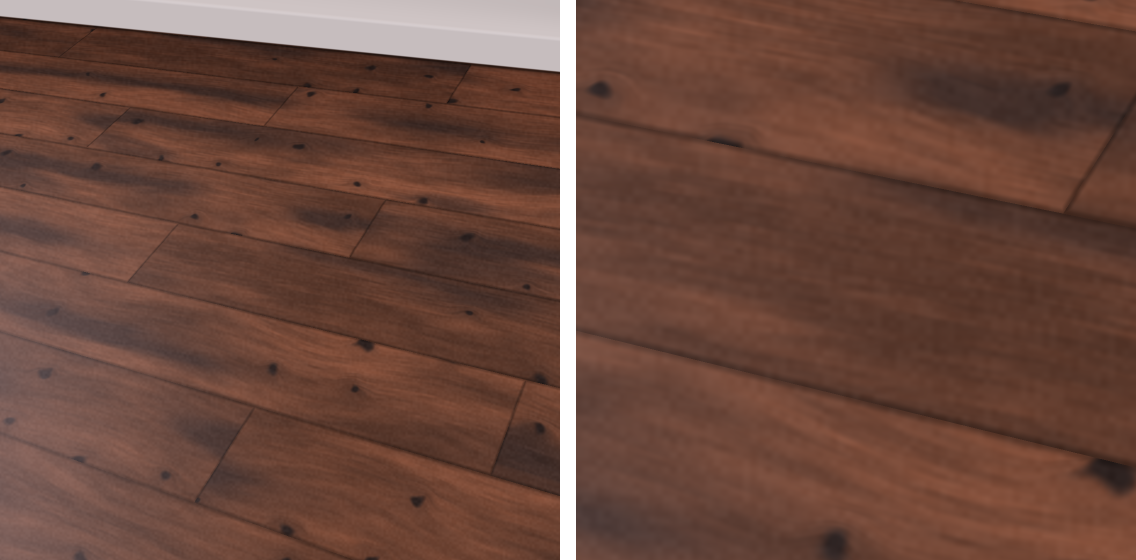
Left, the full canvas; right, a detail of the centre.
Write a Shadertoy shader that draws this texture.

```glsl
// Dark wood plank floor seen in perspective, running up to a pale baseboard.
// Two vanishing points map the canvas to plank units; each plank then gets
// its own tone, stretched grain, dark streaks and knots, with a glare on top.

#define VP_ALONG vec2(-2.889, 1.258)   // vanishing point of the long seams
#define VP_ACROSS vec2(1.56, 2.02)     // vanishing point of the plank ends
#define WALL_FOOT vec2(0.0, 0.971)     // where the floor meets the wall, at left
#define END_POINT vec2(0.449, 0.264)   // corner of one plank end
#define PLANK_SIZE vec2(0.337, 0.045)  // length and width on the floor plane
#define ASPECT 7.0                     // plank length over width
#define SEAM 0.018                     // seam half width, in plank widths
#define STREAK 0.72                    // strength of the dark streaks
#define KNOT_CHANCE 0.36
#define GLARE 0.50

const vec3 RUST = vec3(0.53, 0.32, 0.235);
const vec3 UMBER = vec3(0.345, 0.215, 0.165);
const vec3 CHAR = vec3(0.19, 0.148, 0.145);
const vec3 SHEEN = vec3(0.57, 0.51, 0.54);
const vec3 BOARD = vec3(0.775, 0.74, 0.745);
const vec3 WALL = vec3(0.81, 0.77, 0.77);

float hash(vec2 p) {
    vec3 q = fract(p.xyx * 0.1031);
    q += dot(q, q.yzx + 33.33);
    return fract((q.x + q.y) * q.z);
}

float noise(vec2 p) {
    vec2 i = floor(p), f = fract(p);
    f = f * f * (3.0 - 2.0 * f);
    return mix(mix(hash(i), hash(i + vec2(1, 0)), f.x),
               mix(hash(i + vec2(0, 1)), hash(i + vec2(1, 1)), f.x), f.y);
}

float fbm(vec2 p) {
    float sum = 0.0, amp = 0.54;
    for (int i = 0; i < 3; i++) {
        sum += amp * noise(p);
        p = p * 2.03 + 17.3;
        amp *= 0.5;
    }
    return sum;
}

// Signed area telling on which side of the line a-b the point lies
float side(vec2 p, vec2 a, vec2 b) {
    vec2 d = b - a, q = p - a;
    return d.x * q.y - d.y * q.x;
}

// Canvas to floor: x counts plank lengths, y counts rows from the wall
vec2 toFloor(vec2 p) {
    vec2 lines = vec2(-side(p, VP_ACROSS, END_POINT), side(p, VP_ALONG, WALL_FOOT));
    return lines / side(p, VP_ALONG, VP_ACROSS) / PLANK_SIZE - vec2(0.0, 0.04);
}

// Scattered knots: x is the dark core, y the wider halo that bends the grain
vec2 knots(vec2 g) {
    vec2 grid = g * vec2(1.1, 1.7), cell = floor(grid);
    float pick = hash(cell + 5.7);
    vec2 centre = 0.35 + 0.3 * vec2(hash(cell + 1.3), hash(cell + 8.1));
    vec2 d = (fract(grid) - centre) * vec2(1.25, 1.0);
    d += 0.12 * (vec2(noise(g * 9.0), noise(g * 9.0 + 31.0)) - 0.5);
    float r = length(d), size = mix(0.07, 0.17, hash(cell + 3.9));
    float on = step(pick, KNOT_CHANCE);
    return on * vec2(1.0 - smoothstep(size * 0.3, size, r), 1.0 - smoothstep(0.0, 0.34, r));
}

vec3 planks(vec2 f) {
    // Each row is shifted by a third of a plank
    float row = floor(f.y), x = f.x + row / 3.0;
    vec2 id = vec2(floor(x), row), local = vec2(fract(x), fract(f.y));
    float tone = hash(id + 11.0), seed = hash(id + 27.0);
    vec2 g = local * vec2(ASPECT, 1.0) + floor(seed * 90.0) * vec2(3.0, 7.0);

    // Grain, pushed aside by the knots
    vec2 knot = knots(g);
    vec2 w = g + vec2(0.0, 0.22 * (noise(g * vec2(0.7, 1.6)) - 0.5) + 0.09 * knot.y);
    float broad = fbm(w * vec2(0.55, 3.2));
    float fine = fbm(w * vec2(1.6, 13.0) + 40.0);
    float light = 0.5 + 1.5 * (broad - 0.47) + 0.7 * (fine - 0.47) + 0.45 * (tone - 0.5);
    vec3 col = mix(UMBER, RUST, clamp(light, 0.0, 1.0));

    // Smoky streak along the plank, plus looser patches
    float offset = (local.y - mix(0.1, 0.9, seed) + 0.5 * (broad - 0.47)) / 0.2;
    float band = exp(-offset * offset) * smoothstep(0.2, 0.7, noise(w * vec2(0.6, 1.2) + 60.0));
    float patches = smoothstep(0.5, 0.8, fbm(w * vec2(0.45, 2.3) + 80.0));
    float smoke = clamp(band * (0.65 + 0.8 * fine) + 0.7 * patches, 0.0, 1.0);
    col = mix(col, CHAR, STREAK * smoke);
    col = mix(col, CHAR * 0.8, clamp(0.75 * knot.x + 0.18 * knot.y, 0.0, 1.0));
    col *= 0.93 + 0.14 * noise(w * vec2(5.0, 36.0));

    // Thin dark joints
    vec2 edge = min(local, 1.0 - local) * vec2(ASPECT, 1.0);
    float joint = 1.0 - smoothstep(0.0, SEAM * 2.0, min(edge.x * 1.4, edge.y));
    return col * (1.0 - 0.28 * joint);
}

vec3 scene(vec2 p) {
    vec2 f = toFloor(p);
    vec3 col = planks(f);

    // Shade near the wall, cool window glare from the lower left
    col *= mix(vec3(0.78, 0.74, 0.72), vec3(1.0), smoothstep(0.0, 3.5, f.y));
    float glare = (1.0 - smoothstep(-0.15, 0.65, p.x)) * (1.0 - smoothstep(0.3, 0.95, p.y));
    col = mix(col, SHEEN, GLARE * glare);
    col += 0.03 * (noise(p * 230.0) - 0.5);

    // Baseboard with a dark foot and a bright upper lip
    float foot = p.y - (0.971 - 0.0993 * p.x), lip = p.y - (1.027 - 0.095 * p.x);
    col *= 1.0 - 0.45 * smoothstep(-0.009, 0.0, foot);
    vec3 wall = mix(BOARD, WALL, smoothstep(-0.002, 0.002, lip));
    wall += 0.06 * (1.0 - smoothstep(0.0, 0.005, abs(lip + 0.002)));
    wall *= 1.0 - 0.06 * p.x * smoothstep(0.0, 0.06, lip);
    return mix(col, wall, smoothstep(-0.0015, 0.0015, foot));
}

void mainImage(out vec4 fragColor, in vec2 fragCoord) {
    // Four samples per pixel smooth the plank edges
    vec3 sum = vec3(0.0);
    for (int i = 0; i < 4; i++) {
        vec2 jitter = vec2(i & 1, i >> 1) * 0.5 - 0.25;
        sum += scene((fragCoord + jitter) / iResolution.xy);
    }
    fragColor = vec4(sum * 0.25, 1.0);
}
```
